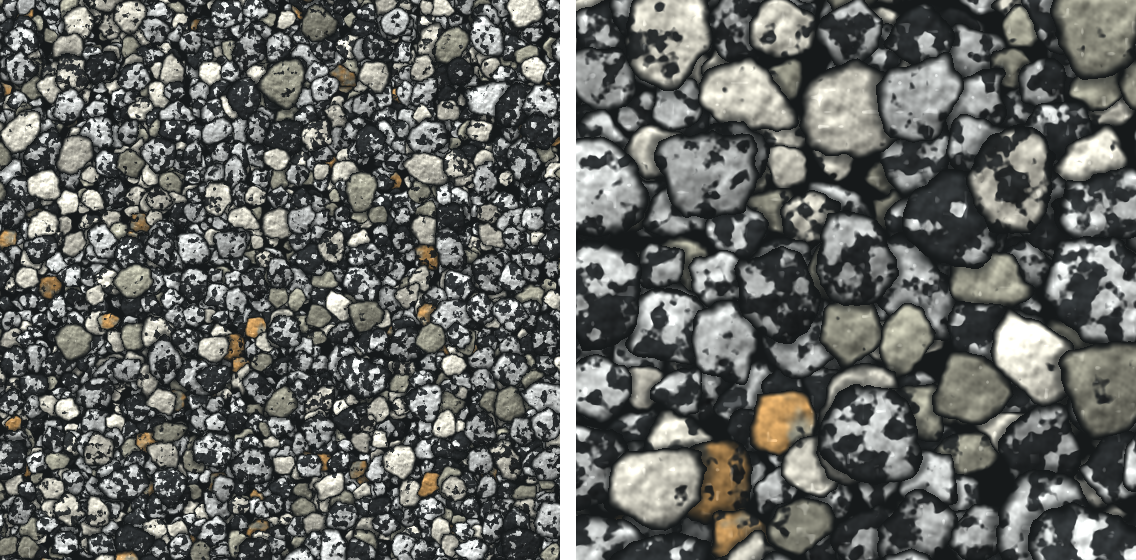
Left, the full canvas; right, a detail of the centre.
A WebGL 1 fragment shader for this texture:

```glsl
precision highp float;
uniform vec2 u_resolution;

const float TAU = 6.2832;
const int SIDES = 7;
const vec3 GAP = vec3(0.085, 0.098, 0.102);
const vec3 MICA = vec3(0.135, 0.15, 0.158);
const vec3 FELDSPAR = vec3(0.86, 0.875, 0.87);
const vec3 QUARTZ = vec3(0.92, 0.91, 0.85);
const vec3 SMOKY = vec3(0.62, 0.62, 0.55);
const vec3 OCHRE = vec3(0.74, 0.57, 0.35);
const vec2 LIGHT = vec2(-0.4, 0.9);

struct Grain {
  vec2 id;
  vec2 local;
  float gauge;
  float shade;
};

float hash(vec2 p) {
  vec3 q = fract(p.xyx * vec3(0.1031, 0.1030, 0.0973));
  q += dot(q, q.yzx + 33.33);
  return fract((q.x + q.y) * q.z);
}

float noise(vec2 p) {
  vec2 i = floor(p);
  vec2 f = fract(p);
  f = f * f * (3.0 - 2.0 * f);
  return mix(mix(hash(i), hash(i + vec2(1.0, 0.0)), f.x),
             mix(hash(i + vec2(0.0, 1.0)), hash(i + 1.0), f.x), f.y);
}

float fbm(vec2 p) {
  float sum = 0.0;
  float weight = 0.54;
  for (int i = 0; i < 3; i++) {
    sum += weight * noise(p);
    p = mat2(1.6, 1.2, -1.2, 1.6) * p + 7.3;
    weight *= 0.5;
  }
  return sum;
}

// Rounded irregular polygon: below 1 inside, 1 on the outline
float stoneGauge(vec2 p, vec2 id) {
  if (dot(p, p) > 4.0) return 2.0;
  float turn = hash(id + 3.1) * TAU;
  p = mat2(cos(turn), -sin(turn), sin(turn), cos(turn)) * p;
  p.x *= mix(0.68, 1.05, hash(id + 5.7));
  float sum = 0.0;
  for (int i = 0; i < SIDES; i++) {
    float k = float(i);
    float angle = (k + 0.8 * hash(id + 1.7 * k)) * TAU / float(SIDES);
    float reach = mix(0.78, 1.12, hash(id + 2.3 * k + 9.0));
    sum += pow(max(dot(p, vec2(cos(angle), sin(angle))) / reach, 0.0), 9.0);
  }
  return pow(sum, 1.0 / 9.0);
}

// Lays one jittered layer of stones over those already placed
void scatter(vec2 uv, float cells, float presence, float seed, inout Grain top) {
  vec2 p = uv * cells;
  vec2 base = floor(p);
  for (int y = 1; y >= -1; y--) {
    for (int x = -1; x <= 1; x++) {
      vec2 cell = base + vec2(float(x), float(y));
      vec2 id = cell + seed;
      if (hash(id + 0.5) > presence) continue;
      vec2 jitter = vec2(hash(id + 11.3), hash(id + 57.9)) - 0.5;
      float size = mix(0.42, 0.68, hash(id + 31.1));
      vec2 local = (p - cell - 0.5 - 0.6 * jitter) / size;
      float g = stoneGauge(local, id);
      if (g < 1.0) top = Grain(id, local, g, 1.0);
      else top.shade *= mix(0.4, 1.0, smoothstep(1.0, 1.25, g));
    }
  }
}

// Pale mineral with black flecks; kind and fleck amount vary by stone
vec3 mineral(vec2 uv, vec2 id) {
  float kind = hash(id + 21.7);
  float mottle = fbm(uv * 55.0 + id * 3.7);
  vec3 tint = mix(FELDSPAR, QUARTZ, step(0.62, kind));
  tint = mix(tint, SMOKY, step(0.84, kind) * 0.85);
  tint = mix(tint, OCHRE, step(0.955, kind) * smoothstep(0.2, 0.55, mottle));
  tint *= 0.74 + 0.5 * mottle;
  float level = mix(0.33, 0.53, hash(id + 41.3));
  level -= 0.2 * step(0.7, kind);
  level += 0.13 * (1.0 - step(0.13, kind));
  float fleck = 1.0 - smoothstep(level - 0.06, level + 0.07, fbm(uv * 105.0 + id * 5.1));
  return mix(tint, MICA, fleck * 0.94);
}

vec3 shadeGrain(vec2 uv, Grain g) {
  vec3 color = mineral(uv, g.id);
  float bump = fbm(uv * 120.0) - fbm(uv * 120.0 + LIGHT * 0.45);
  float lit = 0.92 + 0.17 * dot(g.local, LIGHT) + 0.75 * bump;
  lit *= mix(0.78, 1.1, hash(g.id + 71.9));
  float body = 1.0 - smoothstep(0.76, 1.0, g.gauge);
  float glint = smoothstep(0.83, 0.97, noise(uv * 230.0)) * body;
  color = color * lit + 0.16 * glint;
  return mix(GAP, color, body * g.shade);
}

void main() {
  vec2 uv = gl_FragCoord.xy / min(u_resolution.x, u_resolution.y);
  vec2 rough = vec2(fbm(uv * 75.0), fbm(uv * 75.0 + 43.0)) - 0.47;
  vec2 warped = uv + 0.009 * rough;
  Grain top = Grain(vec2(0.0), vec2(0.0), 1.0, 1.0);
  scatter(warped, 36.0, 1.0, 13.0, top);
  scatter(warped, 27.0, 0.8, 127.0, top);
  scatter(warped, 19.0, 0.42, 251.0, top);
  gl_FragColor = vec4(clamp(shadeGrain(uv, top), 0.0, 1.0), 1.0);
}
```
